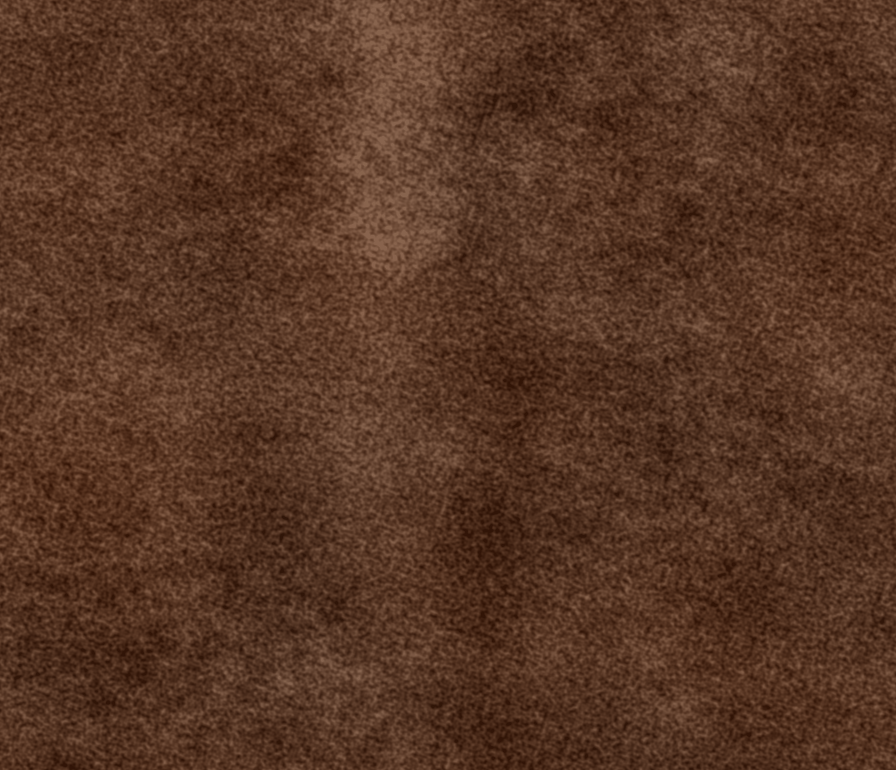
Reproduce this texture procedurally as a Shadertoy shader.

```glsl
const vec3 DEEP_BROWN = vec3(0.235, 0.120, 0.062);
const vec3 MID_BROWN = vec3(0.350, 0.220, 0.148);
const vec3 PALE_BROWN = vec3(0.480, 0.342, 0.260);
const vec3 RUST_TINT = vec3(0.012, -0.004, -0.012);

vec2 randomGradient(vec2 cell) {
    vec3 p = fract(cell.xyx * vec3(0.1031, 0.1030, 0.0973));
    p += dot(p, p.yzx + 33.33);
    float angle = 6.2832 * fract((p.x + p.y) * p.z);
    return vec2(cos(angle), sin(angle));
}

float gradientNoise(vec2 p) {
    vec2 cell = floor(p);
    vec2 f = p - cell;
    vec2 w = f * f * f * (f * (f * 6.0 - 15.0) + 10.0);
    vec2 e = vec2(0.0, 1.0);
    float a = dot(randomGradient(cell), f);
    float b = dot(randomGradient(cell + e.yx), f - e.yx);
    float c = dot(randomGradient(cell + e.xy), f - e.xy);
    float d = dot(randomGradient(cell + e.yy), f - e.yy);
    return mix(mix(a, b, w.x), mix(c, d, w.x), w.y);
}

float fbm(vec2 p, int octaves) {
    float sum = 0.0;
    float weight = 1.0;
    for (int i = 0; i < octaves; i++) {
        sum += weight * gradientNoise(p);
        p = mat2(1.6, 1.2, -1.2, 1.6) * p + 17.3;
        weight *= 0.55;
    }
    return sum;
}

float bump(float x, float center, float width) {
    float d = (x - center) / width;
    return exp(-d * d);
}

// Broad vertical folds where the nap leans toward the light
float foldLight(vec2 p) {
    float x = p.x + 0.05 * fbm(p * vec2(4.0, 5.0), 3);
    float ridge = bump(x, 0.50, 0.075) * mix(0.17, 0.50, smoothstep(0.1, 1.0, p.y));
    float valley = bump(x, 0.64, 0.085) * smoothstep(0.95, 0.45, p.y);
    float leftValley = bump(x, 0.30, 0.09) * smoothstep(0.3, 0.9, p.y);
    return ridge - 0.23 * valley - 0.15 * leftValley;
}

// Short pressed crease: bright upper lip above a dark lower edge
float crease(vec2 p, vec2 center, float halfLength, float slope) {
    vec2 q = p - center;
    q.y -= slope * q.x + 0.022 * gradientNoise(p * 20.0);
    float fade = smoothstep(halfLength, 0.3 * halfLength, abs(q.x));
    return fade * (bump(q.y, 0.0, 0.006) - 0.8 * bump(q.y, -0.022, 0.018));
}

// Fine tufts with slightly tilted fibres and loose clumps
float pile(vec2 p, float roughness) {
    vec2 q = mat2(0.94, 0.34, -0.34, 0.94) * p;
    float specks = gradientNoise(q * vec2(205.0, 220.0) + 133.0);
    float fibres = gradientNoise(q * vec2(135.0, 165.0));
    float tufts = gradientNoise(q * vec2(72.0, 95.0) + 41.0);
    float clumps = gradientNoise(q * vec2(28.0, 42.0) + 9.0);
    return 0.50 * specks + 0.62 * fibres + 0.38 * tufts + 0.32 * roughness * clumps;
}

vec3 suedeColor(float tone) {
    vec3 lower = mix(DEEP_BROWN, MID_BROWN, min(tone * 2.0, 1.0));
    return mix(lower, PALE_BROWN, max(tone * 2.0 - 1.0, 0.0));
}

void mainImage(out vec4 fragColor, in vec2 fragCoord) {
    vec2 p = fragCoord / iResolution.y;

    // Soft brushed mottling
    float clouds = fbm(p * vec2(3.6, 3.0) + 5.0, 3);
    float patches = fbm(p * vec2(8.0, 11.0) + 23.0, 4);
    float roughness = clamp(0.8 + 1.2 * gradientNoise(p * 3.0 + 61.0), 0.3, 1.4);

    float tone = 0.42 + 0.28 * clouds + 0.26 * patches;
    tone += foldLight(p) + 0.12 * (p.y - 0.5);
    tone += 0.06 * smoothstep(0.6, 0.0, p.x);
    tone += 0.25 * crease(p, vec2(1.08, 0.39), 0.12, 0.12);
    tone += 0.20 * crease(p, vec2(0.13, 0.27), 0.14, 0.03);
    tone += pile(p, roughness);

    // Slight drift between rust and neutral brown
    float warmth = gradientNoise(p * 4.0 + 80.0) + 0.3 * smoothstep(0.6, 0.0, p.x);
    vec3 color = suedeColor(clamp(tone, -0.2, 1.2)) + warmth * RUST_TINT;
    fragColor = vec4(clamp(color, 0.0, 1.0), 1.0);
}
```
